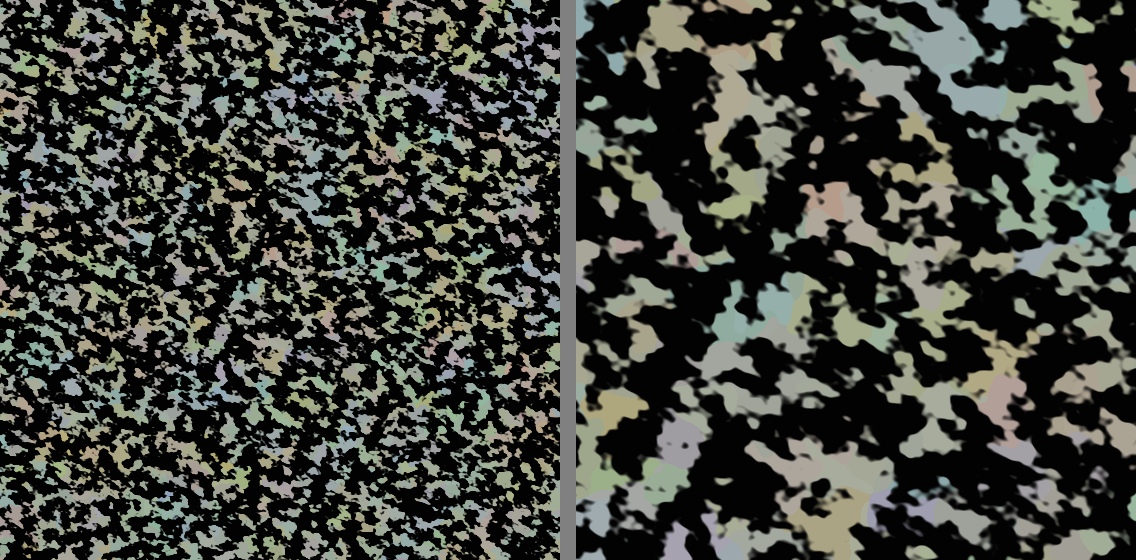
Left, the full canvas; right, a detail of the centre.
This texture is drawn by a WebGL 1 fragment shader. Its source:

```glsl
precision highp float;

uniform vec2 u_resolution;

const vec3 GROUND = vec3(0.008, 0.008, 0.008);
const vec3 SAGE = vec3(0.63, 0.662, 0.598);
const vec3 WARM_SHIFT = vec3(0.055, -0.005, -0.10);
const vec3 MAUVE_SHIFT = vec3(0.05, -0.06, 0.045);

vec2 hash2(vec2 p) {
  vec3 q = fract(p.xyx * vec3(0.1031, 0.1030, 0.0973));
  q += dot(q, q.yzx + 33.33);
  return fract((q.xx + q.yz) * q.zy);
}

float cornerSlope(vec2 cell, vec2 offset) {
  float angle = 6.28318 * hash2(cell + 71.0).x;
  return dot(vec2(cos(angle), sin(angle)), offset);
}

// Gradient noise, roughly -0.7 to 0.7
float noise(vec2 p) {
  vec2 i = floor(p);
  vec2 f = p - i;
  vec2 u = f * f * f * (f * (f * 6.0 - 15.0) + 10.0);
  vec2 e = vec2(1.0, 0.0);
  float low = mix(cornerSlope(i, f), cornerSlope(i + e.xy, f - e.xy), u.x);
  float high = mix(cornerSlope(i + e.yx, f - e.yx), cornerSlope(i + e.xx, f - e.xx), u.x);
  return mix(low, high, u.y);
}

vec2 rotate(vec2 p, float angle) {
  float c = cos(angle);
  float s = sin(angle);
  return vec2(c * p.x - s * p.y, s * p.x + c * p.y);
}

// Ragged islands, slightly elongated down to the right
float grainField(vec2 p) {
  vec2 q = rotate(p, 0.4) * vec2(0.85, 1.15);
  float field = 0.35 * noise(q * 17.0 + 5.0);
  float frequency = 44.0;
  float weight = 1.0;
  for (int octave = 0; octave < 3; octave++) {
    field += weight * noise(q * frequency + 13.7);
    q = rotate(q, 0.15);
    frequency *= 1.97;
    weight *= 0.58;
  }
  return field;
}

// Nearest jittered seed, so that each patch keeps one tint
vec2 patchSeed(vec2 p) {
  vec2 cell = floor(p);
  vec2 nearest = cell;
  float best = 10.0;
  for (int y = -1; y <= 1; y++) {
    for (int x = -1; x <= 1; x++) {
      vec2 neighbour = cell + vec2(float(x), float(y));
      vec2 seed = neighbour + hash2(neighbour + 19.0);
      float d = dot(seed - p, seed - p);
      if (d < best) {
        best = d;
        nearest = seed;
      }
    }
  }
  return nearest;
}

// Regional hue drift with stronger deviations in a few patches
vec3 grainColor(vec2 p, float density) {
  vec2 warp = vec2(noise(p * 50.0), noise(p * 50.0 + 31.0));
  vec2 seed = patchSeed(p * density + 0.6 * warp);
  vec2 region = seed / density;
  vec2 jitter = hash2(floor(seed) + 47.0) * 2.0 - 1.0;
  float warm = 1.5 * noise(region * 8.0 + 3.0) + 0.8 * jitter.x * jitter.x * jitter.x;
  float mauve = 1.1 * noise(region * 9.0 + 41.0) + 0.6 * jitter.y * jitter.y * jitter.y;
  float shade = 1.0 + 0.06 * (hash2(floor(seed) + 83.0).x - 0.5);
  return (SAGE + warm * WARM_SHIFT + mauve * MAUVE_SHIFT) * shade;
}

void main() {
  vec2 p = gl_FragCoord.xy / min(u_resolution.x, u_resolution.y);
  float coverage = smoothstep(-0.02, 0.18, grainField(p));
  gl_FragColor = vec4(mix(GROUND, grainColor(p, 30.0), coverage), 1.0);
}
```
